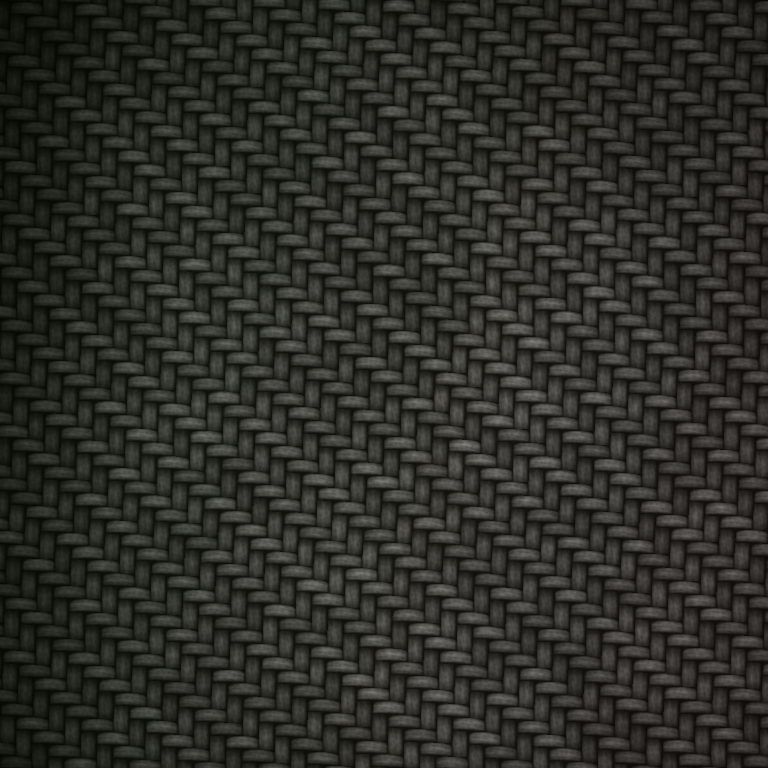
This texture is drawn by a Shadertoy shader. Its source:

```glsl
float hash(vec2 p) {
    p = fract(p * vec2(0.1031, 0.1137));
    p += dot(p, p.yx + 33.33);
    return fract((p.x + p.y) * p.x * 7.31);
}

// Distance to the nearest scattered point
float cellular(vec2 p) {
    vec2 cell = floor(p), f = fract(p);
    float nearest = 1.5;
    for (int y = -1; y <= 1; y++)
    for (int x = -1; x <= 1; x++) {
        vec2 o = vec2(x, y), id = cell + o;
        vec2 point = o + vec2(hash(id), hash(id + 57.0));
        nearest = min(nearest, length(point - f));
    }
    return nearest;
}

float roundBox(vec2 p, vec2 halfSize, float r) {
    vec2 d = abs(p) - halfSize + r;
    return length(max(d, 0.0)) + min(max(d.x, d.y), 0.0) - r;
}

// Brightness of the two-over, two-under twill; q counts strands
float twill(vec2 q, float pixel) {
    vec2 cell = floor(q), f = fract(q);
    float k = mod(cell.x + cell.y, 4.0);
    bool weft = k < 2.0;

    // x runs along the visible strand, y across it
    vec2 s = weft ? vec2(k + f.x - 1.0, f.y - 0.5)
                  : vec2(k + f.y - 3.0, f.x - 0.5);
    vec2 id = weft ? cell - vec2(k, 0.0) : cell - vec2(0.0, k - 2.0);
    float tone = 0.86 + 0.28 * hash(id + (weft ? 11.0 : 83.0));

    // Weft arches and tapers; warp leaves a thin gap on its right
    s.y += weft ? 0.15 * s.x * s.x - 0.06 : 0.05 + 0.02 * s.x;
    s.y *= weft ? 1.0 + 0.12 * s.x * s.x : 1.0;
    float d = roundBox(s, weft ? vec2(0.97, 0.45) : vec2(1.06, 0.45), 0.2);
    float soft = max(0.13, pixel);
    float body = 1.0 - smoothstep(-soft, soft, d);

    // Rounded crown, ends dipping under, faint fibres
    float across = (s.y - (weft ? 0.05 : -0.03)) * 2.0;
    float crown = 1.0 - (weft ? 0.5 : 0.42) * across * across;
    float dip = 1.0 - (weft ? 0.45 : 0.52) * s.x * s.x;
    if (!weft) dip *= 1.0 - 0.2 * smoothstep(0.1, 1.0, s.x);
    float fibre = 1.0 + 0.07 * sin(s.y * 15.0 + hash(id) * 6.28)
                      + 0.03 * sin(s.y * 27.0 + s.x * 5.0);
    float strand = (weft ? 0.312 : 0.255) * tone * crown * dip * fibre;
    return mix(0.055, max(strand, 0.055), body);
}

void mainImage(out vec4 fragColor, in vec2 fragCoord) {
    vec2 uv = fragCoord / iResolution.xy;

    // Slight tilt and gentle drift of the cloth
    vec2 q = mat2(1.0, 0.035, -0.035, 1.0) * uv * vec2(47.5, 58.0);
    q += 0.07 * sin(uv.yx * vec2(9.0, 7.0) + vec2(0.4, 1.7))
       + 0.03 * sin(uv.yx * 31.0);
    float value = twill(q, 58.0 / iResolution.y);

    // Soft grain and broad uneven light
    value *= 0.87 + 0.27 * cellular(uv * 150.0);
    vec2 away = (uv - vec2(0.58, 0.4)) * vec2(1.0, 0.88);
    float light = 1.2 - 1.35 * dot(away, away);
    light *= 0.76 + 0.24 * smoothstep(0.0, 0.2, uv.x);
    light *= 1.0 + 0.04 * sin(uv.x * 13.0 + 2.0 * sin(uv.y * 8.0));
    value *= light;

    // Cool green at the left, warmer at the lower right
    float warmth = smoothstep(0.1, 1.0, uv.x + 0.3 * (0.5 - uv.y));
    vec3 tint = mix(vec3(-0.002, 0.006, -0.018), vec3(0.01, 0.001, -0.014), warmth);
    fragColor = vec4(clamp(value + tint, 0.0, 1.0), 1.0);
}
```
